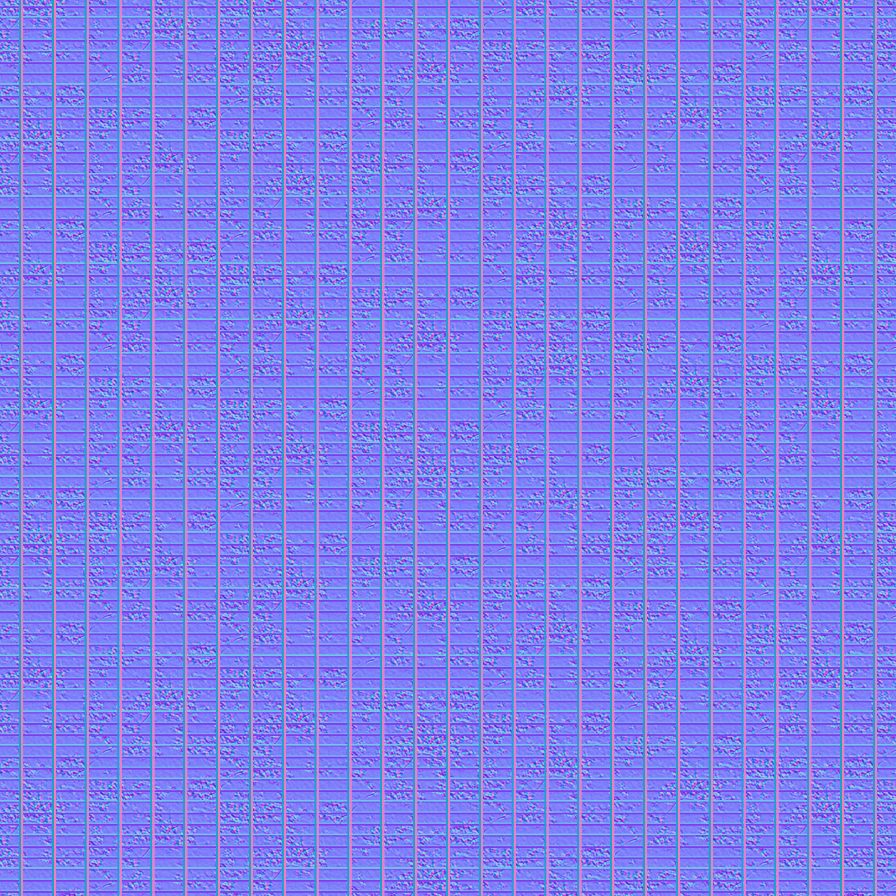
Give the GLSL for this texture map, as a WebGL 1 fragment shader.

```glsl
precision highp float;

uniform vec2 u_resolution;

const vec2 BRICKS = vec2(27.28, 80.0);
const vec2 JOINT_PHASE = vec2(0.64, 0.43);
const vec2 BRICKS_PER_PATCH = vec2(4.0, 12.0);
const float PATCH_SHEAR = 0.167;

float hash(vec2 p) {
  vec3 q = fract(vec3(p.xyx) * 0.1031);
  q += dot(q, q.yzx + 33.33);
  return fract((q.x + q.y) * q.z);
}

// Gradient noise that wraps after the given number of cells
float cornerRamp(vec2 cell, vec2 offset, float period) {
  float angle = 6.2832 * hash(mod(cell, period) + period * 1.7);
  return dot(vec2(cos(angle), sin(angle)), offset);
}

float gradientNoise(vec2 p, float period) {
  vec2 i = floor(p);
  vec2 f = p - i;
  vec2 w = f * f * f * (f * (f * 6.0 - 15.0) + 10.0);
  vec2 e = vec2(0.0, 1.0);
  float low = mix(cornerRamp(i, f, period),
                  cornerRamp(i + e.yx, f - e.yx, period), w.x);
  float high = mix(cornerRamp(i + e.xy, f - e.xy, period),
                   cornerRamp(i + e.yy, f - e.yy, period), w.x);
  return mix(low, high, w.y);
}

float tiledNoise(vec2 patchPos, float cells) {
  return gradientNoise(patchPos * cells, cells);
}

float band(float dist, float halfWidth, float soft) {
  return 1.0 - smoothstep(halfWidth - soft, halfWidth + soft, abs(dist));
}

// Rough grain and a broken diagonal scratch
float surfaceHeight(vec2 patchPos, float wear) {
  float grain = tiledNoise(patchPos, 31.0) + 0.65 * tiledNoise(patchPos + 0.37, 53.0);
  float bend = 0.03 * tiledNoise(patchPos, 11.0);
  float scratch = abs(fract(patchPos.x - patchPos.y + bend) - 0.5);
  float broken = smoothstep(-0.1, 0.2, tiledNoise(patchPos + 0.61, 6.0));
  return grain * wear - 0.3 * broken * (1.0 - smoothstep(0.0, 0.014, scratch));
}

float wearAmount(vec2 patchPos, vec2 uv) {
  float blotch = tiledNoise(patchPos, 4.0) + 0.8 * tiledNoise(patchPos, 13.0);
  blotch += 0.35 * gradientNoise(uv * 9.0, 64.0);
  return mix(0.12, 1.0, smoothstep(-0.2, 0.35, blotch));
}

vec2 wearSlope(vec2 patchPos, float wear, float strength) {
  vec2 e = vec2(0.006, 0.0);
  float h = surfaceHeight(patchPos, wear);
  vec2 rise = vec2(surfaceHeight(patchPos + e.xy, wear),
                   surfaceHeight(patchPos + e.yx, wear)) - h;
  return -rise / e.x * strength;
}

// Paired bevels: left and right of columns, above and below rows
vec2 jointSlope(vec2 grid, float soft, vec2 slope) {
  vec2 nearest = floor(grid + 0.5);
  vec2 d = (grid - nearest) / BRICKS;

  float greenRow = step(0.63, fract(nearest.y * 0.37));
  float upper = band(d.y - 0.0009, 0.0008, soft) * mix(0.5, 1.0, greenRow);
  float lower = band(d.y + 0.0009, 0.0009, soft) * mix(1.0, 0.6, greenRow);
  slope = mix(slope, vec2(-0.2, 0.75), upper);
  slope = mix(slope, vec2(0.0, -0.6), lower);

  float depth = mix(0.85, 1.15, hash(vec2(nearest.x, 7.0)));
  float left = band(d.x + 0.0012, 0.0011, soft);
  float right = band(d.x - 0.0012, 0.0011, soft);
  slope = mix(slope, vec2(-1.2, 0.4) * depth, left);
  return mix(slope, vec2(1.6, 0.0) * depth, right);
}

vec3 slopeColour(vec2 slope) {
  vec3 normal = normalize(vec3(slope, 1.0));
  return normal * 0.5 + vec3(0.5, 0.5, 0.48);
}

vec3 brickSurface(vec2 uv, float soft) {
  vec2 grid = uv * BRICKS - JOINT_PHASE;
  vec2 patchPos = grid / BRICKS_PER_PATCH;
  patchPos.y += PATCH_SHEAR * patchPos.x;
  float wear = wearAmount(patchPos, uv);
  vec2 slope = wearSlope(patchPos, wear, 0.0155);
  return slopeColour(jointSlope(grid, soft, slope));
}

void main() {
  float soft = 0.5 / min(u_resolution.x, u_resolution.y);
  vec2 uv = gl_FragCoord.xy / u_resolution;
  gl_FragColor = vec4(brickSurface(uv, soft), 1.0);
}
```
